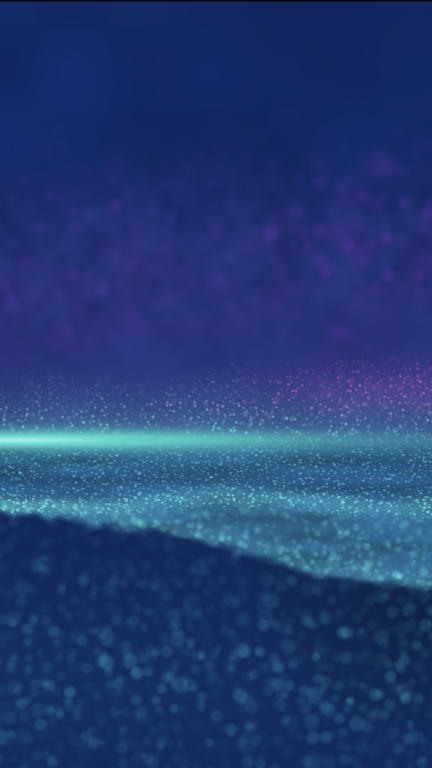
This background is drawn by a WebGL 2 fragment shader. Its source:

```glsl
#version 300 es
precision highp float;
// Teal light beam over a drifting particle wave, with violet haze above and bokeh below.
#define BEAM_Y 0.427
#define BEAM_WIDTH 0.013
#define HAZE_Y 0.645
#define NAVY vec3(0.075, 0.155, 0.375)
#define INDIGO vec3(0.15, 0.195, 0.475)
#define FLOOR_BLUE vec3(0.07, 0.155, 0.345)
#define SEA_BLUE vec3(0.16, 0.33, 0.50)
#define TEAL vec3(0.45, 0.83, 0.83)
#define VIOLET vec3(0.37, 0.20, 0.64)
#define PINK vec3(0.78, 0.42, 0.74)

uniform vec2 u_resolution;
out vec4 fragColor;

// Sine-free hash: three random values per cell
vec3 hash3(vec2 p) {
  vec3 q = fract(vec3(p.xyx) * vec3(0.1031, 0.1030, 0.0973));
  q += dot(q, q.yxz + 33.33);
  return fract((q.xxy + q.yzz) * q.zyx);
}

float noise(vec2 p) {
  vec2 i = floor(p), f = fract(p);
  f = f * f * (3.0 - 2.0 * f);
  float low = mix(hash3(i).x, hash3(i + vec2(1, 0)).x, f.x);
  float high = mix(hash3(i + vec2(0, 1)).x, hash3(i + vec2(1, 1)).x, f.x);
  return mix(low, high, f.y);
}

float bell(float x, float width) {
  return exp(-x * x / (width * width));
}

// Jittered discs of random brightness, one per grid cell
float dots(vec2 p, float scale, float radius, float softness) {
  p *= scale;
  float blur = max(softness, 0.7 * scale / u_resolution.y);
  float sum = 0.0;
  for (int j = -1; j <= 1; j++)
    for (int i = -1; i <= 1; i++) {
      vec2 cell = floor(p) + vec2(i, j);
      vec3 rnd = hash3(cell + scale);
      float d = length(p - cell - rnd.xy);
      float size = radius * (0.6 + 0.4 * rnd.x);
      sum += rnd.z * rnd.z * (1.0 - smoothstep(size - blur, size + blur, d));
    }
  return sum;
}

// Lower boundary of the particle sheet
float sheetEdge(float x) {
  return 0.334 - 0.075 * x - 0.027 * smoothstep(0.35, 0.8, x);
}

// Height of the bright wave crest
float crestLine(float x) {
  return 0.341 + 0.013 * bell(x - 0.55, 0.22) - 0.002 * x;
}

void main() {
  vec2 uv = gl_FragCoord.xy / u_resolution;
  vec2 p = gl_FragCoord.xy / u_resolution.y;
  float x = uv.x, y = uv.y;

  // Background: navy top sinking into indigo
  vec3 col = mix(INDIGO, NAVY, smoothstep(0.60, 0.84, y));
  col += vec3(0.0, 0.01, 0.04) * bell(y - 0.87, 0.1) * (1.0 - 0.5 * x);
  col = mix(col, vec3(0.21, 0.30, 0.53), bell(y - 0.455, 0.05));
  col *= 0.92 + 0.16 * noise(p * 11.0);

  // Violet haze of large, soft spots
  float haze = bell(y - HAZE_Y - 0.03 * x, 0.115);
  float spots = 0.38 * dots(p, 24.0, 0.45, 0.35) + 0.45 * dots(p + 3.1, 44.0, 0.42, 0.28);
  float patches = 0.35 + 0.9 * noise(p * 9.0 + 5.0);
  col = mix(col, VIOLET, min(haze * spots * patches, 0.65));
  col += vec3(0.03, 0.03, 0.05) * haze * (noise(p * 32.0) + noise(p * 60.0) - 0.8);

  // Fine sparks rising from the beam, pinker to the right
  float sparkTop = 0.515 + 0.025 * smoothstep(0.3, 0.65, x) + 0.03 * (noise(p * 20.0) - 0.5);
  float sparkZone = smoothstep(0.41, 0.44, y) * (1.0 - smoothstep(sparkTop - 0.07, sparkTop + 0.01, y));
  float pinkness = smoothstep(0.43, 0.49, y) * (0.55 + 0.45 * smoothstep(0.3, 0.8, x));
  vec3 sparkColor = mix(TEAL, PINK, pinkness);
  float sparks = 0.75 * dots(p, 165.0, 0.32, 0.2) + 0.4 * dots(p + 1.7, 95.0, 0.3, 0.2);
  sparks *= 0.5 + 0.9 * noise(p * 45.0);
  col = mix(col, sparkColor, min(sparkZone * sparks, 0.8));
  col += vec3(0.10, 0.01, 0.05) * bell(y - 0.495, 0.03) * smoothstep(0.45, 1.0, x);

  // Particle sheet between beam and lower edge
  float edge = sheetEdge(x) + 0.010 * (noise(p * 65.0) - 0.5);
  float sheet = smoothstep(edge - 0.007, edge + 0.007, y) * (1.0 - smoothstep(0.405, 0.445, y));
  float crest = y - crestLine(x) - 0.006 * (noise(p * vec2(25.0, 40.0)) - 0.5);
  float grain = dots(p * vec2(1.0, 1.2), 215.0, 0.45, 0.25);
  float flakes = 0.7 * dots(p, 85.0, 0.45, 0.25) + 0.5 * dots(p + 2.3, 130.0, 0.42, 0.25);
  float streaks = noise(p * vec2(10.0, 80.0));
  vec3 sea = SEA_BLUE * (0.82 + 0.36 * streaks);
  float fine = smoothstep(0.0, 0.03, crest + 0.025);
  sea = mix(sea, TEAL, min(mix(0.1 + flakes * 0.42, grain * 0.5, fine), 0.75));
  float glow = bell(crest, 0.012) * (0.30 + 0.65 * grain);
  glow += 0.4 * bell(y - edge - 0.011, 0.012) * (0.3 + flakes);
  sea = mix(sea, TEAL * 1.04, min(glow, 0.88));

  // Dark floor with out-of-focus bokeh
  vec3 ground = FLOOR_BLUE * (1.0 - 0.2 * smoothstep(0.5, 1.0, x) * smoothstep(0.0, 0.2, y));
  float bokeh = 0.30 * dots(p, 34.0, 0.36, 0.15) + 0.30 * dots(p + 7.3, 48.0, 0.38, 0.17);
  bokeh += 0.20 * dots(p + 4.9, 60.0, 0.42, 0.22);
  float bokehZone = 0.32 + 0.68 * bell(y - 0.11, 0.12);
  ground = mix(ground, vec3(0.25, 0.53, 0.64), min(bokeh * bokehZone * 1.2, 0.6));
  ground += vec3(0.01, 0.03, 0.035) * bell(y - 0.1, 0.12) * (1.0 - 0.5 * x);
  col = mix(col, ground, 1.0 - smoothstep(0.38, 0.42, y));
  col = mix(col, sea, sheet);

  // Horizontal beam, brightest at the left
  float reach = 1.0 - smoothstep(0.1, 1.05, x);
  float beam = bell(y - BEAM_Y, BEAM_WIDTH) * (0.2 + 0.65 * reach);
  float halo = 0.28 * bell(y - BEAM_Y, 0.028) * (0.4 + 0.6 * reach);
  col = mix(col, vec3(0.40, 0.82, 0.78), min(beam + halo, 0.93));
  col += vec3(0.22, 0.17, 0.15) * bell(y - BEAM_Y, 0.005) * (1.0 - smoothstep(0.0, 0.4, x));

  // Thin dark rim along the top
  col *= 1.0 - 0.85 * smoothstep(0.997, 0.999, y);
  fragColor = vec4(clamp(col, 0.0, 1.0), 1.0);
}
```
